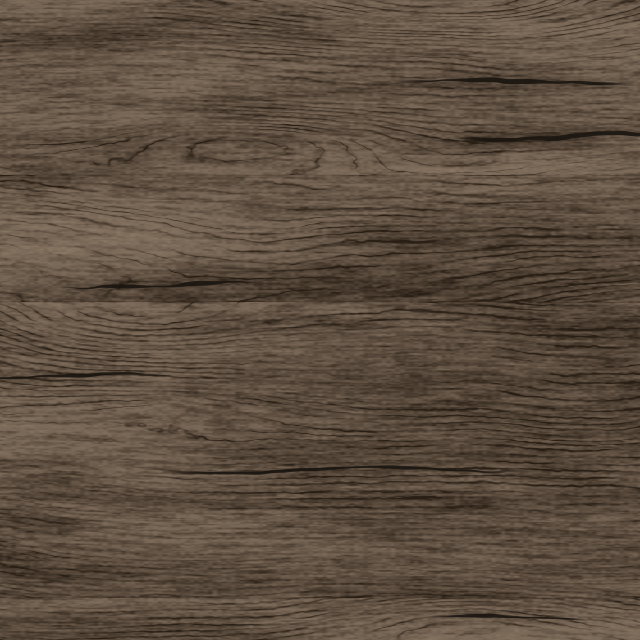
A three.js fragment shader for this texture:

```glsl
varying vec2 vUv;

const vec3 CRACK_COLOR = vec3(0.10, 0.08, 0.06);
const vec3 DARK_WOOD = vec3(0.18, 0.138, 0.098);
const vec3 LIGHT_WOOD = vec3(0.54, 0.466, 0.395);
const float BASE_TONE = 0.655;
const float HIGHLIGHT_KNEE = 0.78;

const vec3 SEAMS = vec3(0.065, 0.528, 0.727);
const float SEAM_WIDTH = 0.0025;

const float RING_DENSITY = 90.0;
const float RING_LINE_WIDTH = 0.0022;
const float RING_CONTRAST = 0.39;
const float WARP_HEIGHT = 0.11;

const int ARCH_COUNT = 5;
const vec2 ARCH_SIZE = vec2(0.22, 0.050);
const float ARCH_HEIGHT = 0.055;

const float BAND_CONTRAST = 0.86;
const float FIBER_CONTRAST = 0.11;
const float FINE_FIBER_CONTRAST = 0.33;
const float GRIT_CONTRAST = 0.27;
const float PORE_CONTRAST = 0.17;
const float SMUDGE_CONTRAST = 0.20;

const int CRACK_COUNT = 6;
const float CRACK_WIDTH = 0.0034;
const float CRACK_SOFTNESS = 0.0020;

float hash(vec2 p) {
  vec3 q = fract(p.xyx * 0.1031);
  q += dot(q, q.yzx + 33.33);
  return fract((q.x + q.y) * q.z);
}

float noise(vec2 p) {
  vec2 cell = floor(p);
  vec2 f = fract(p);
  f = f * f * f * (f * (f * 6.0 - 15.0) + 10.0);
  float low = mix(hash(cell), hash(cell + vec2(1.0, 0.0)), f.x);
  float high = mix(hash(cell + vec2(0.0, 1.0)), hash(cell + vec2(1.0)), f.x);
  return mix(low, high, f.y);
}

float fbm(vec2 p) {
  return 0.58 * noise(p) + 0.28 * noise(p * 2.1 + 17.3) + 0.14 * noise(p * 4.3 + 41.7);
}

// Height inside the log: its level lines are the growth rings
float grainHeight(vec2 p, float plank) {
  vec2 shift = vec2(13.7, 29.3) * (plank + 1.0);
  float h = p.y + WARP_HEIGHT * (noise(p * vec2(1.7, 4.5) + shift) - 0.5);
  h += 0.020 * (noise(p * vec2(5.0, 13.0) + shift) - 0.5);
  for (int i = 0; i < ARCH_COUNT; i++) {
    float k = float(i);
    vec2 center = vec2(hash(vec2(k, 3.0)), (k + hash(vec2(k, 8.0))) / float(ARCH_COUNT));
    vec2 d = (p - center) / ARCH_SIZE;
    float side = hash(vec2(k, 21.0)) < 0.5 ? -1.0 : 1.0;
    h += side * ARCH_HEIGHT * exp(-dot(d, d));
  }
  return h;
}

// Gradual late wood ending in a thin, rough, broken dark line
float growthRings(vec2 p, float h, float steepness) {
  float phase = h * RING_DENSITY + 1.3 * noise(vec2(h * 36.0, 5.0));
  phase += 0.32 * (noise(p * vec2(24.0, 80.0)) - 0.5);
  phase += 0.18 * (noise(p * vec2(85.0, 170.0)) - 0.5);
  float f = fract(phase);
  float lateWood = smoothstep(0.2, 0.8, f) * (1.0 - smoothstep(0.8, 1.0, f));
  float width = RING_LINE_WIDTH * RING_DENSITY * clamp(steepness, 0.4, 1.8);
  float line = 1.0 - smoothstep(0.0, width, abs(f - 0.74));
  float broken = smoothstep(0.2, 0.7, noise(p * vec2(11.0, 75.0) + 7.0));
  float visible = mix(0.30, 1.0, smoothstep(0.3, 0.65, noise(p * vec2(1.8, 7.0) + 63.0)));
  float fade = 1.0 / max(1.0, 0.65 * steepness);
  return (0.32 * lateWood + line * broken) * visible * fade;
}

// x: open crack, y: shadow around it
vec2 cracks(vec2 p) {
  vec2 result = vec2(0.0);
  for (int i = 0; i < CRACK_COUNT; i++) {
    float k = float(i);
    float centerY = (k + 0.2 + 0.6 * hash(vec2(k, 54.0))) / float(CRACK_COUNT);
    float reach = mix(0.12, 0.32, hash(vec2(k, 71.0)));
    float u = (p.x - hash(vec2(k, 37.0))) / reach;
    float bend = 0.016 * (noise(vec2(p.x * 5.0, k * 9.0)) - 0.5);
    bend += 0.004 * (noise(vec2(p.x * 30.0, k * 5.0)) - 0.5);
    float d = abs(p.y - centerY - bend);
    float taper = max(0.0, 1.0 - u * u);
    float width = CRACK_WIDTH * taper * noise(vec2(p.x * 16.0, k + 80.0));
    float ends = 1.0 - smoothstep(0.65, 1.0, abs(u));
    float opening = ends * (1.0 - smoothstep(width, width + CRACK_SOFTNESS, d));
    result = max(result, vec2(opening, taper * exp(-d * 90.0)));
  }
  return result;
}

void main() {
  vec2 p = vUv;
  float plank = dot(step(SEAMS, vec3(p.y)), vec3(1.0));
  float h = grainHeight(p, plank);
  float probe = 0.002;
  float steepness = abs(grainHeight(p + vec2(0.0, probe), plank) - h) / probe;
  vec2 along = vec2(p.x, mix(p.y, h, 0.25) + plank * 3.1);

  // Broad bands, fine fibers and grit
  float tone = BASE_TONE + BAND_CONTRAST * (fbm(along * vec2(1.2, 8.5)) - 0.5);
  tone += FIBER_CONTRAST * (noise(along * vec2(7.0, 140.0)) - 0.5);
  tone += FINE_FIBER_CONTRAST * (noise(along * vec2(20.0, 310.0) + 31.0) - 0.5);
  tone += GRIT_CONTRAST * (noise(p * vec2(140.0, 400.0)) - 0.5);

  // Dark rings, pores and smudges
  tone -= RING_CONTRAST * growthRings(p, h, steepness);
  tone -= PORE_CONTRAST * smoothstep(0.66, 0.92, noise(along * vec2(40.0, 330.0) + 90.0));
  tone -= SMUDGE_CONTRAST * smoothstep(0.60, 0.85, fbm(p * vec2(2.6, 18.0) + 120.0));

  // Plank seams
  vec3 seamDistance = abs(p.y - SEAMS);
  float seam = min(seamDistance.x, min(seamDistance.y, seamDistance.z));
  tone -= 0.14 * (1.0 - smoothstep(0.0, SEAM_WIDTH, seam));

  // Crack shadows, softened highlights and open cracks
  vec2 crack = cracks(p);
  tone -= 0.16 * crack.y;
  tone = min(tone, mix(HIGHLIGHT_KNEE, tone, 0.55));
  vec3 color = mix(DARK_WOOD, LIGHT_WOOD, clamp(tone, -0.05, 1.1));
  gl_FragColor = vec4(mix(color, CRACK_COLOR, 0.9 * crack.x), 1.0);
}
```
